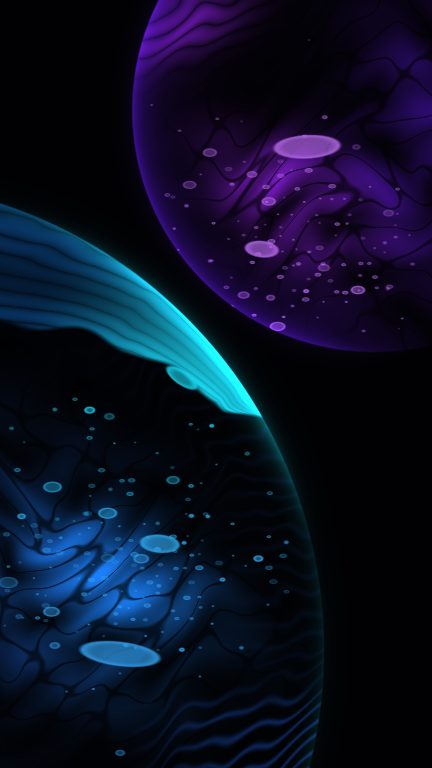
Give the GLSL for this background, as a WebGL 1 fragment shader.

```glsl
precision highp float;
// Two marbled planets on near-black space: violet upper right, blue lower left.
// Warped sines and scattered paint cells fill the discs; a tapering cyan band
// follows the blue rim in polar coordinates.

uniform vec2 u_resolution;

// Lengths are in canvas widths; discs are center and radius.
const vec3 BLUE_DISC = vec3(-0.338, 0.273, 1.088);
const vec3 VIOLET_DISC = vec3(0.866, 1.523, 0.56);
const vec3 SPACE = vec3(0.004, 0.005, 0.012);
const vec3 NAVY = vec3(0.03, 0.1, 0.24);
const vec3 AZURE = vec3(0.08, 0.42, 0.8);
const vec3 SKY = vec3(0.2, 0.64, 0.95);
const vec3 CYAN = vec3(0.1, 0.84, 0.94);
const vec3 INDIGO = vec3(0.17, 0.04, 0.42);
const vec3 PURPLE = vec3(0.48, 0.1, 0.76);
const vec3 LILAC = vec3(0.72, 0.42, 0.92);
const float WARP = 0.075;

vec2 hash2(vec2 p) {
  return fract(sin(vec2(dot(p, vec2(127.1, 311.7)), dot(p, vec2(269.5, 183.3)))) * 43758.5);
}

// Radial coordinate of a tilted ellipse (center, radii): 1 on its outline.
float ellipse(vec2 p, vec4 e, float tilt) {
  float s = sin(tilt), k = cos(tilt);
  p -= e.xy;
  return length(vec2(k * p.x + s * p.y, k * p.y - s * p.x) / e.zw);
}

float cloud(vec2 p, vec4 e, float tilt) {
  float d = ellipse(p, e, tilt);
  return exp(-d * d);
}

float pebble(vec2 p, vec4 e, float tilt) {
  float px = 1.0 / u_resolution.x;
  float d = (ellipse(p, e, tilt) - 1.0) * min(e.z, e.w);
  return smoothstep(px, -px, d) * mix(0.72, 1.0, smoothstep(-0.01, 0.0, d));
}

vec2 warp(vec2 p) {
  float k = 6.0, a = WARP;
  for (int i = 0; i < 5; i++) {
    p += a * sin(k * p.yx + vec2(1.7, 0.4) * float(i + 1));
    k *= 1.8;
    a *= 0.55;
  }
  return p;
}

// Mottled paint cut by thin dark veins, in warped coordinates.
float marble(vec2 w) {
  float tone = 0.6 + 0.3 * sin(15.0 * w.x + 21.0 * w.y) + 0.2 * sin(43.0 * w.y - 17.0 * w.x);
  float vein = abs(sin(37.0 * w.x + 2.0 * sin(29.0 * w.y)) + sin(51.0 * w.y - 11.0 * w.x));
  return tone * mix(0.35, 1.0, smoothstep(0.0, 0.35, vein));
}

float strands(float t) {
  return pow(abs(sin(t)), 0.45) * (0.7 + 0.3 * sin(t * 0.37 + 1.0));
}

// Random paint cells, denser near the middle of an ellipse.
float bubbles(vec2 p, float scale, vec4 e, float tilt) {
  vec2 q = p * scale;
  float px = scale / u_resolution.x, fill = 0.0;
  for (int k = 0; k < 9; k++) {
    vec2 id = floor(q) + vec2(mod(float(k), 3.0), floor((float(k) + 0.5) / 3.0)) - 1.0;
    vec2 h = hash2(id + 7.0), m = id + 0.2 + 0.6 * hash2(id + 31.0);
    float d = length((q - m) * vec2(0.8, 1.0 + 0.4 * h.x)) - mix(0.05, 0.24, h.x * h.x);
    float tone = mix(0.4, 1.0, fract(h.y * 37.0)) * mix(0.55, 1.0, smoothstep(-0.09, -0.02, d));
    tone *= step(h.y, 0.85 * cloud(m / scale, e, tilt));
    fill = max(fill, tone * smoothstep(px, -px, d));
  }
  return fill;
}

vec3 bluePlanet(vec2 p, float depth, float angle, float lit) {
  vec2 w = warp(p);
  // Lit nebula over a dim left side
  float core = cloud(p, vec4(0.24, 0.41, 0.25, 0.17), -0.5);
  float haze = cloud(p, vec4(0.0, 0.42, 0.3, 0.34), 0.0);
  vec3 col = SPACE + (AZURE * core + NAVY * haze) * marble(w);
  // Fine currents at lower right and under the band
  float low = smoothstep(0.22, 0.1, p.y) * smoothstep(0.25, 0.55, p.x);
  float line = pow(0.5 + 0.5 * sin(130.0 * w.y - 45.0 * w.x), 4.0);
  col += NAVY * line * (1.1 * low + 0.25 * smoothstep(0.3, 0.0, depth));
  // Cyan band, narrowing to a point along the rim
  float width = 0.06 * smoothstep(0.5, 0.58, angle) + 0.38 * max(angle - 0.6, 0.0);
  float edge = depth - width + 0.012 * sin(angle * 28.0) + 0.15 * (w.y - p.y);
  float band = smoothstep(0.008, -0.008, edge) * smoothstep(0.5, 0.53, angle);
  float light = smoothstep(1.12, 0.62, angle);
  float flow = strands(17.0 * depth / max(width, 0.001) + 20.0 * (w.x - p.x));
  vec3 paint = mix(NAVY + vec3(0.0, 0.09, 0.13), CYAN, light);
  col = mix(col, paint * mix(0.25 + 0.45 * light, 1.0, flow), band);
  // Scattered cells, then the large ones
  float dots = bubbles(p, 13.0, vec4(0.24, 0.5, 0.34, 0.28), 0.0);
  dots += bubbles(p, 31.0, vec4(0.3, 0.47, 0.26, 0.22), 0.0);
  dots += pebble(p, vec4(0.278, 0.264, 0.093, 0.028), -0.12);
  dots += pebble(p, vec4(0.37, 0.519, 0.046, 0.021), -0.08);
  dots += pebble(p, vec4(0.421, 0.903, 0.042, 0.016), -0.6);
  col = mix(col, mix(SKY, CYAN, smoothstep(0.4, 0.9, p.y)), 0.85 * min(dots, 1.0));
  return col + CYAN * (0.5 * lit + 0.12) * exp(-depth * 55.0);
}

vec3 violetPlanet(vec2 p, float depth, float lit) {
  vec2 w = warp(p + 3.0) - 3.0;
  // Bright heart, dim right side, streaks at the top left
  float core = cloud(p, vec4(0.68, 1.31, 0.19, 0.12), -0.55);
  float haze = cloud(p, vec4(0.98, 1.45, 0.2, 0.34), -0.2);
  float top = cloud(p, vec4(0.41, 1.74, 0.15, 0.1), 0.35);
  vec3 col = SPACE + (PURPLE * core + INDIGO * haze) * marble(w);
  col += PURPLE * 0.8 * top * strands(65.0 * w.y - 28.0 * w.x);
  // Scattered cells, then the large ones
  float dots = bubbles(p, 15.0, vec4(0.72, 1.19, 0.3, 0.15), -0.5);
  dots += bubbles(p, 33.0, vec4(0.7, 1.2, 0.26, 0.16), -0.5);
  dots += pebble(p, vec4(0.711, 1.438, 0.077, 0.027), 0.05);
  dots += pebble(p, vec4(0.606, 1.201, 0.039, 0.019), -0.1);
  col = mix(col, mix(LILAC, INDIGO, smoothstep(0.8, 1.2, p.x)), 0.85 * min(dots, 1.0));
  return col + INDIGO * lit * (0.85 * exp(-depth * 17.0) + 0.5 * exp(-depth * 90.0));
}

void main() {
  float px = 1.0 / u_resolution.x;
  vec2 p = gl_FragCoord.xy * px, v = p - BLUE_DISC.xy;
  float angle = atan(v.y, v.x), blue = BLUE_DISC.z - length(v);
  float violet = VIOLET_DISC.z - length(p - VIOLET_DISC.xy);
  // Rim light, faint halos, then the discs
  float cyanLit = smoothstep(0.2, 0.65, angle) * smoothstep(1.3, 0.8, angle);
  float violetLit = smoothstep(1.0, 0.65, p.x);
  vec3 col = SPACE + CYAN * (0.04 + 0.22 * cyanLit) * exp(-abs(blue) * 65.0);
  col += INDIGO * 0.2 * violetLit * exp(-abs(violet) * 60.0);
  col = mix(col, violetPlanet(p, max(violet, 0.0), violetLit), smoothstep(-px, px, violet));
  col = mix(col, bluePlanet(p, max(blue, 0.0), angle, cyanLit), smoothstep(-px, px, blue));
  gl_FragColor = vec4(col, 1.0);
}
```
